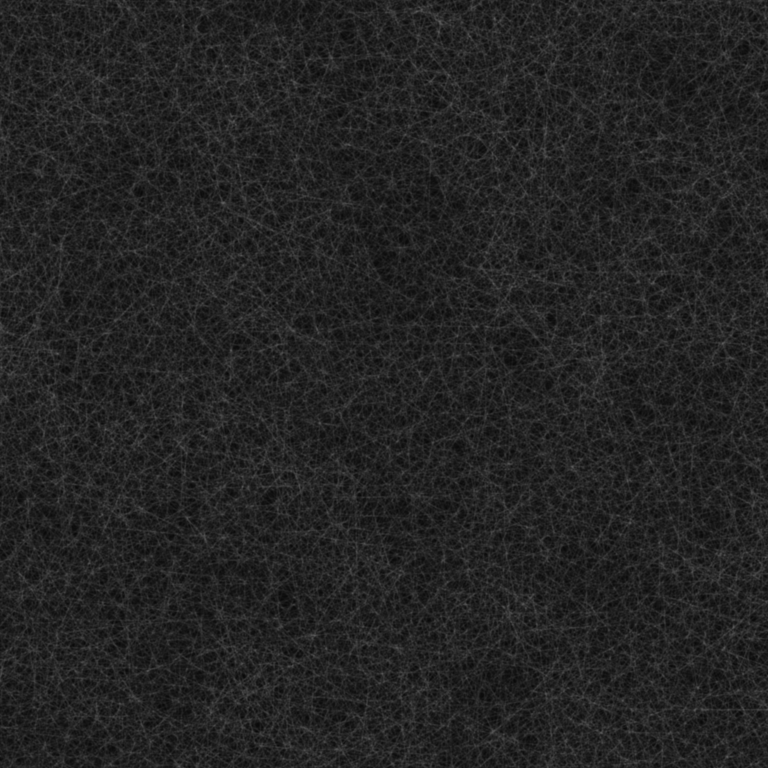
Reproduce this texture procedurally as a Shadertoy shader.

```glsl
// Dense felt of fine grey fibres lying in all directions on a near-black ground.
#define LAYERS 80
#define FIBRE_CELL vec2(0.36, 0.025)
#define FIBRE_HALF_WIDTH 0.00195
#define FIBRE_LIGHT 0.022
#define GROUND_LIGHT 0.037
#define CLUMP_SCALE 9.0
#define CLUMP_AMOUNT 0.45

const float PI = 3.14159265;
const float GOLDEN = 0.618034;

// Three random values in 0..1 from three integers
vec3 hash3(ivec3 p) {
    uvec3 v = uvec3(p) * 1664525u + 1013904223u;
    v.x += v.y * v.z; v.y += v.z * v.x; v.z += v.x * v.y;
    v ^= v >> 16u;
    v.x += v.y * v.z; v.y += v.z * v.x; v.z += v.x * v.y;
    return vec3(v >> 8u) / 16777216.0;
}

float valueNoise(vec2 p) {
    ivec2 c = ivec2(floor(p));
    vec2 f = fract(p);
    f = f * f * (3.0 - 2.0 * f);
    float a = hash3(ivec3(c, 901)).x;
    float b = hash3(ivec3(c + ivec2(1, 0), 901)).x;
    float d = hash3(ivec3(c + ivec2(0, 1), 901)).x;
    float e = hash3(ivec3(c + ivec2(1, 1), 901)).x;
    return mix(mix(a, b, f.x), mix(d, e, f.x), f.y);
}

// Uneven density of the felt, centred on zero
float clumping(vec2 p) {
    float sum = 0.0, weight = 0.5;
    for (int i = 0; i < 3; i++) {
        sum += weight * (valueNoise(p) - 0.5);
        p = mat2(0.8, 0.6, -0.6, 0.8) * p * 2.1 + 17.3;
        weight *= 0.6;
    }
    return sum;
}

// One rotated layer: each long, flat cell holds a single slanted fibre
float fibreLayer(vec2 p, int layer, float halfWidth) {
    float angle = PI * fract(float(layer) * GOLDEN);
    float c = cos(angle), s = sin(angle);
    vec2 q = mat2(c, -s, s, c) * p + hash3(ivec3(layer, 7, 333)).xy * 5.0;

    float row = floor(q.y / FIBRE_CELL.y);
    q.x += FIBRE_CELL.x * hash3(ivec3(int(row), layer, 555)).x;
    ivec3 id = ivec3(int(floor(q.x / FIBRE_CELL.x)), int(row), layer);
    vec2 local = vec2(fract(q.x / FIBRE_CELL.x), q.y - row * FIBRE_CELL.y);

    vec3 shape = hash3(id);
    vec3 extent = hash3(id + ivec3(0, 0, 1000));

    // Fibre runs between two random heights on the cell sides
    float margin = halfWidth;
    float y0 = mix(margin, FIBRE_CELL.y - margin, shape.x);
    float y1 = mix(margin, FIBRE_CELL.y - margin, shape.y);
    float slope = (y1 - y0) / FIBRE_CELL.x;
    float dist = abs(local.y - mix(y0, y1, local.x)) * inversesqrt(1.0 + slope * slope);

    float start = 0.22 * extent.x;
    float end = 1.0 - 0.22 * extent.y;
    float ends = smoothstep(start, start + 0.03, local.x)
               * (1.0 - smoothstep(end - 0.03, end, local.x));
    float brightness = mix(0.4, 1.6, shape.z);
    return brightness * ends * max(0.0, 1.0 - dist / halfWidth);
}

void mainImage(out vec4 fragColor, in vec2 fragCoord) {
    vec2 p = fragCoord / iResolution.y;

    // Keep fibres at least a pixel wide, dimmed to hold their total light
    float halfWidth = max(FIBRE_HALF_WIDTH, 1.0 / iResolution.y);
    float dimming = FIBRE_HALF_WIDTH / halfWidth;

    float fibres = 0.0;
    for (int i = 0; i < LAYERS; i++) {
        fibres += fibreLayer(p, i, halfWidth);
    }

    float density = 1.0 + CLUMP_AMOUNT * clumping(p * CLUMP_SCALE);
    float grey = GROUND_LIGHT + FIBRE_LIGHT * dimming * density * fibres;
    fragColor = vec4(vec3(grey), 1.0);
}
```
